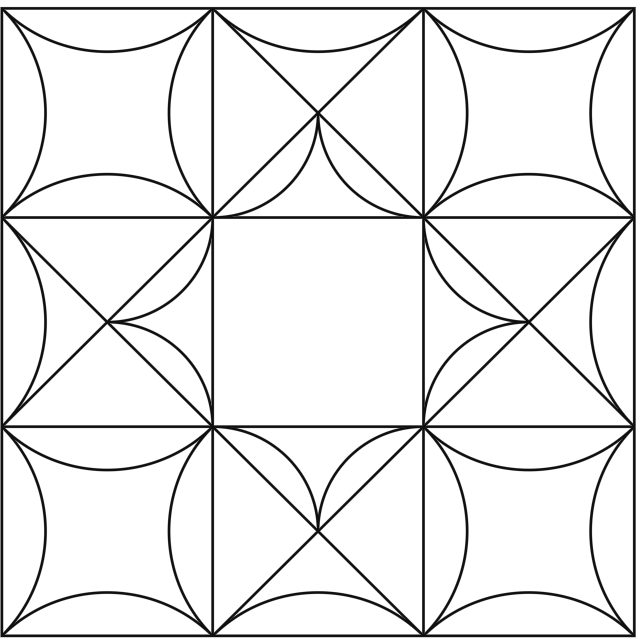
This pattern is drawn by a WebGL 1 fragment shader. Its source:

```glsl
precision highp float;
// Line drawing of a three by three block of square tiles: bowed corner tiles,
// crossed edge tiles with two petals, and an empty centre. The block is folded
// into one octant, then each stroke is the distance to a line or circular arc.

uniform vec2 u_resolution;

const vec2 BLOCK_CENTER = vec2(0.4970, 0.4967);
const vec2 TILE_SIZE = vec2(0.3294, 0.3268);
const float HALF_STROKE = 0.0021;
const vec3 PAPER = vec3(1.0);
const vec3 INK = vec3(0.06);

const float HALF_BLOCK = 1.5;       // in tiles
const float BOW_RADIUS = 0.70711;   // quarter circle spanning one tile edge
const float PETAL_RADIUS = 0.5;

float circleLine(vec2 p, vec2 center, float radius) {
  return abs(length(p - center) - radius);
}

// Tile borders, ending at the rim of the block
float gridLines(vec2 p) {
  vec2 d = min(abs(p - 0.5), abs(p - HALF_BLOCK));
  float beyondRim = max(p.x, p.y) - HALF_BLOCK;
  return max(min(d.x, d.y), beyondRim);
}

// Four arcs bowing inward from the tile edges
float cornerTile(vec2 p) {
  vec2 m = abs(p);
  return min(circleLine(m, vec2(0.0, 1.0), BOW_RADIUS),
             circleLine(m, vec2(1.0, 0.0), BOW_RADIUS));
}

// Both diagonals, a bow on the outer side (+y) and petals on the inner side
float edgeTile(vec2 p) {
  vec2 m = abs(p);
  float diagonals = abs(m.x - m.y) * 0.70711;
  float bow = circleLine(p, vec2(0.0, 1.0), BOW_RADIUS);
  float petals = p.y < 0.0
    ? circleLine(vec2(m.x, p.y), vec2(0.5, 0.0), PETAL_RADIUS)
    : length(p);
  return min(diagonals, min(bow, petals));
}

void main() {
  float side = min(u_resolution.x, u_resolution.y);
  vec2 uv = (gl_FragCoord.xy - 0.5 * u_resolution) / side + 0.5;

  // Fold by the block's symmetry so that y is the outward axis
  vec2 p = abs((uv - BLOCK_CENTER) / TILE_SIZE);
  p = p.y < p.x ? p.yx : p;

  float d = gridLines(p);
  if (p.y > 0.5 && p.y < HALF_BLOCK) {
    float motif = p.x > 0.5 ? cornerTile(p - 1.0)
                            : edgeTile(p - vec2(0.0, 1.0));
    d = min(d, motif);
  }

  // Back to canvas units for an even stroke with soft edges
  d *= 0.5 * (TILE_SIZE.x + TILE_SIZE.y);
  float soft = 0.75 / side;
  float ink = 1.0 - smoothstep(HALF_STROKE - soft, HALF_STROKE + soft, d);
  gl_FragColor = vec4(mix(PAPER, INK, ink), 1.0);
}
```
